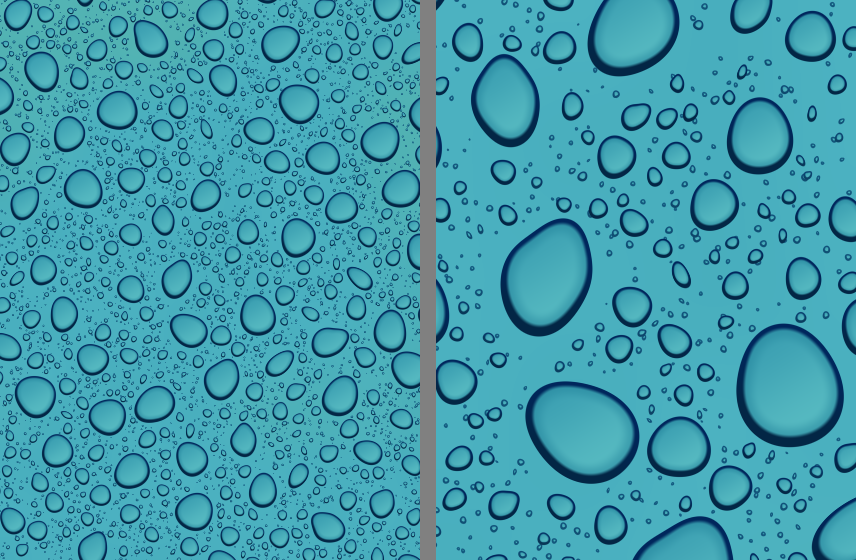
Left, the full canvas; right, a detail of the centre.
Write a Shadertoy shader that draws this texture.

```glsl
// Water drops of five size classes on a teal sheet of glass.
// Each class is a rotated, jittered grid; smaller drops shrink or vanish
// to fit between larger ones. Every drop has a dark rim, heavier below.

const int CLASSES = 5;
// Per class, in canvas widths: grid cell, radius range, chance of a drop.
const float CELL[5]   = float[5](0.140, 0.078, 0.046, 0.026, 0.0125);
const float R_MIN[5]  = float[5](0.034, 0.017, 0.009, 0.0036, 0.0014);
const float R_MAX[5]  = float[5](0.053, 0.032, 0.017, 0.0085, 0.0034);
const float CHANCE[5] = float[5](0.78, 0.92, 0.82, 0.75, 0.55);

const float RIM_BASE = 0.0012;
const float RIM_GROWTH = 0.088;
const float RIM_SAG = 0.6;

const vec3 GLASS = vec3(0.29, 0.69, 0.75);
const vec3 GREENISH = vec3(0.32, 0.70, 0.70);
const vec3 SHADE = vec3(0.15, 0.53, 0.62);
const vec3 DEEP = vec3(0.08, 0.36, 0.51);
const vec3 NAVY = vec3(0.00, 0.15, 0.36);
const vec3 INK = vec3(0.01, 0.15, 0.27);

vec4 hash4(vec2 p) {
    vec4 q = fract(p.xyxy * vec4(0.1031, 0.1030, 0.0973, 0.1099));
    q += dot(q, q.wzxy + 33.33);
    return fract((q.xxyz + q.yzzw) * q.zywx);
}

float noise(vec2 p) {
    vec2 i = floor(p), f = fract(p);
    f = f * f * (3.0 - 2.0 * f);
    return mix(mix(hash4(i).x, hash4(i + vec2(1, 0)).x, f.x),
               mix(hash4(i + vec2(0, 1)).x, hash4(i + vec2(1, 1)).x, f.x), f.y);
}

mat2 turn(float a) { return mat2(cos(a), sin(a), -sin(a), cos(a)); }
float gridAngle(int k) { return 0.35 + 0.61 * float(k); }
vec2 toGrid(vec2 p, int k) { return turn(-gridAngle(k)) * p / CELL[k] + 40.0; }
vec2 seedOf(vec2 cell, int k) { return cell + 137.0 * float(k); }
vec2 nearCell(vec2 p, int k, int i) {
    return floor(toGrid(p, k) - 0.5) + vec2(i & 1, i >> 1);
}

// Drop proposed by a cell: centre and radius, negative radius if none.
vec3 candidate(vec2 cell, int k) {
    vec4 h = hash4(seedOf(cell, k));
    float r = mix(R_MIN[k], R_MAX[k], h.z);
    vec2 g = cell + 0.5 + (2.0 * h.xy - 1.0) * (0.5 - r / CELL[k]);
    return vec3(turn(gridAngle(k)) * (g - 40.0) * CELL[k], h.w < CHANCE[k] ? r : -1.0);
}

// Shrinks a drop into the free space around it.
vec3 fit(vec3 drop, float gap, int k) {
    float r = min(drop.z, gap - 0.2 * R_MIN[k]);
    return vec3(drop.xy, r < 0.6 * R_MIN[k] ? -1.0 : r);
}

// Free distance to all drops of the larger classes.
float gap0(vec2 p) {
    float gap = 1.0;
    for (int i = 0; i < 4; i++) {
        vec3 d = candidate(nearCell(p, 0, i), 0);
        gap = min(gap, distance(p, d.xy) - d.z);
    }
    return gap;
}

float gap1(vec2 p) {
    float gap = gap0(p);
    for (int i = 0; i < 4; i++) {
        vec3 d = candidate(nearCell(p, 1, i), 1);
        d = fit(d, gap0(d.xy), 1);
        gap = min(gap, distance(p, d.xy) - d.z);
    }
    return gap;
}

float gap2(vec2 p) {
    float gap = gap1(p);
    for (int i = 0; i < 4; i++) {
        vec3 d = candidate(nearCell(p, 2, i), 2);
        d = fit(d, gap1(d.xy), 2);
        gap = min(gap, distance(p, d.xy) - d.z);
    }
    return gap;
}

// Uneven oval outline; some drops are slim, some end in a tip.
float dropDistance(vec2 q, float r, vec4 h) {
    float slim = h.z > 0.9 ? 0.6 : mix(0.8, 1.0, h.y);
    q = turn((h.x - 0.5) * 2.2) * q;
    q.x /= slim;
    float a = atan(q.x, q.y + 1e-6);
    float edge = 0.95 + 0.03 * sin(2.0 * a + 40.0 * h.y) + 0.035 * sin(3.0 * a + 6.28 * h.w);
    if (h.w > 0.82) edge *= 0.87 + 0.25 * pow(max(cos(a), 0.0), 7.0);
    return (length(q) - r * edge) * mix(slim, 1.0, 0.5);
}

vec3 paintDrop(vec3 color, vec2 q, float r, vec4 h, float pixel) {
    float d = dropDistance(q, r, h);
    vec2 n = q / r;
    float low = dot(n, normalize(vec2(-0.5 + 0.6 * h.x, -1.0)));
    float rimWidth = (RIM_BASE + RIM_GROWTH * r) * (1.0 + RIM_SAG * clamp(low, -0.45, 1.0));
    float inner = d + rimWidth;
    float soft = 0.6 * pixel + 0.03 * r;

    // Clear interior, shaded at the upper left and next to the rim.
    float light = smoothstep(-0.9, 0.7, dot(n, vec2(0.5, -0.8)));
    vec3 body = mix(mix(GLASS, SHADE, 0.4), mix(GLASS, GREENISH, 0.5) + 0.03, light);
    body = mix(body, SHADE, 0.55 * smoothstep(-0.25 * r, 0.0, inner));

    vec3 rim = mix(NAVY, INK, smoothstep(-0.5, 0.6, low));
    rim = mix(DEEP, rim, smoothstep(0.001, 0.008, r));
    body = mix(body, rim, smoothstep(-soft, soft, inner));
    return mix(color, body, smoothstep(0.7 * pixel, -0.7 * pixel, d));
}

void mainImage(out vec4 fragColor, in vec2 fragCoord) {
    vec2 p = fragCoord / iResolution.x;
    float pixel = 1.0 / iResolution.x;
    float tint = smoothstep(0.45, 0.9, noise(p * 3.0) * 0.6 + 0.35 * p.y);
    vec3 color = mix(GLASS, GREENISH, tint) + 0.015 * (noise(p * 9.0) - 0.5);

    // Smallest class first, so larger drops lie on top.
    for (int k = CLASSES - 1; k >= 0; k--) {
        vec2 cell = floor(toGrid(p, k));
        vec3 drop = candidate(cell, k);
        if (distance(p, drop.xy) > 1.2 * drop.z) continue;
        float gap = 1.0;
        if (k == 1) gap = gap0(drop.xy);
        else if (k == 2) gap = gap1(drop.xy);
        else if (k > 2) gap = gap2(drop.xy);
        drop = fit(drop, gap, k);
        if (drop.z > 0.0)
            color = paintDrop(color, p - drop.xy, drop.z, hash4(seedOf(cell, k) + 71.7), pixel);
    }
    fragColor = vec4(color, 1.0);
}
```
